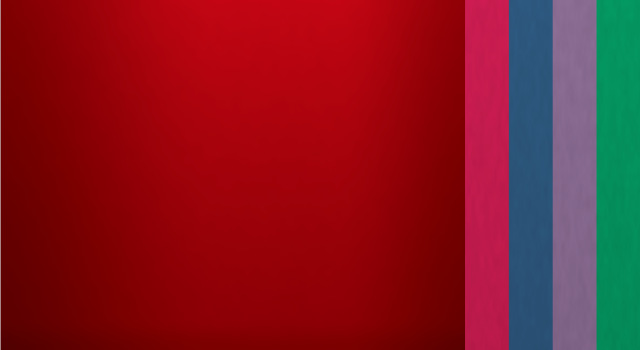
Give the GLSL for this background, as a WebGL 1 fragment shader.

```glsl
precision highp float;

uniform vec2 u_resolution;

const vec3 PINK = vec3(0.76, 0.105, 0.300);
const vec3 BLUE = vec3(0.17, 0.330, 0.475);
const vec3 MAUVE = vec3(0.52, 0.405, 0.550);
const vec3 GREEN = vec3(0.015, 0.565, 0.365);
const vec3 RIM_COLOR = vec3(0.72, 0.62, 0.62);

const float BAND_START = 0.7266;   // right end of the red panel
const float BAND_WIDTH = 0.0685;
const float RIM_WIDTH = 0.0013;
const float RED_BOTTOM = 0.54;
const float RED_TOP = 0.765;
const float LEFT_SHADE = 0.37;
const float RIGHT_SHADE = 0.27;
const float BASE_SHADE = 0.10;
const float PANEL_GRAIN = 0.022;
const float BAND_GRAIN = 0.07;
const vec2 PANEL_WEAVE = vec2(70.0, 28.0);
const vec2 BAND_FIBRE = vec2(150.0, 24.0);

float hash(vec2 p) {
    vec3 q = fract(vec3(p.xyx) * 0.1031);
    q += dot(q, q.yzx + 33.33);
    return fract((q.x + q.y) * q.z);
}

float valueNoise(vec2 p) {
    vec2 cell = floor(p);
    vec2 f = fract(p);
    f = f * f * (3.0 - 2.0 * f);
    float low = mix(hash(cell), hash(cell + vec2(1.0, 0.0)), f.x);
    float high = mix(hash(cell + vec2(0.0, 1.0)), hash(cell + vec2(1.0, 1.0)), f.x);
    return mix(low, high, f.y);
}

// Two octaves, centred on zero
float grain(vec2 p) {
    return 0.65 * valueNoise(p) + 0.35 * valueNoise(p * 2.1 + 17.0) - 0.5;
}

// Antialiased step along x
float edgeStep(float edge, float x) {
    return clamp((x - edge) * u_resolution.x + 0.5, 0.0, 1.0);
}

// Red panel lit from the top centre, shaded toward its sides
vec3 redPanel(vec2 uv) {
    float red = mix(RED_BOTTOM, RED_TOP, pow(uv.y, 1.2));
    red *= 1.0 - LEFT_SHADE * (1.0 - smoothstep(-0.06, 0.36, uv.x));
    red *= 1.0 - RIGHT_SHADE * smoothstep(0.52, 0.75, uv.x);
    red *= 1.0 - BASE_SHADE * (1.0 - smoothstep(0.0, 0.09, uv.y));
    red *= 1.0 + PANEL_GRAIN * grain(uv * PANEL_WEAVE);
    float green = max(0.0, red - 0.55) * 0.1;
    float blue = max(0.0, red - 0.48) * 0.27;
    return vec3(red, green, blue);
}

void main() {
    vec2 uv = gl_FragCoord.xy / u_resolution;

    // Four vertical bands
    vec3 bands = mix(PINK, BLUE, edgeStep(BAND_START + BAND_WIDTH, uv.x));
    bands = mix(bands, MAUVE, edgeStep(BAND_START + 2.0 * BAND_WIDTH, uv.x));
    bands = mix(bands, GREEN, edgeStep(BAND_START + 3.0 * BAND_WIDTH, uv.x));
    bands *= mix(0.95, 1.04, uv.y) + BAND_GRAIN * grain(uv * BAND_FIBRE);

    vec3 color = mix(redPanel(uv), bands, edgeStep(BAND_START, uv.x));

    // Pale rim on the left border
    color = mix(RIM_COLOR, color, edgeStep(RIM_WIDTH, uv.x));

    gl_FragColor = vec4(color, 1.0);
}
```
